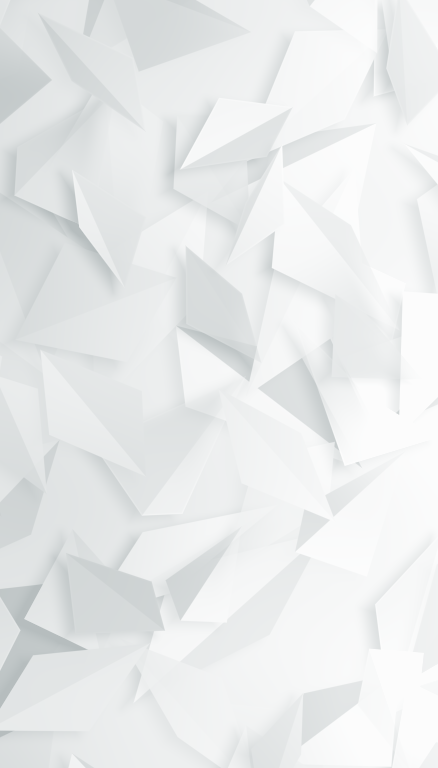
A Shadertoy shader for this background:

```glsl
// Pale folded-paper relief: scattered four-cornered shards, each creased into
// two flat facets, are painted large to small over a soft side-lit ground.
// Every shard drops a blurred shadow away from the light on the right.

#define SHARD_COUNT 62
#define SHARD_LARGE 0.175
#define SHARD_SMALL 0.095
#define SHADOW_OFFSET vec2(0.015, 0.006)
#define SHADOW_BLUR 0.018
#define SHADOW_DEPTH 0.14
#define TONE_LEFT 0.888
#define TONE_RIGHT 0.984
#define FACET_LIGHT 0.024
#define FACET_DARK -0.135
#define TINT vec3(-0.10, 0.01, 0.025)

const float TAU = 6.2831853;

uint scramble(uint n) {
    n = (n ^ 61u) ^ (n >> 16);
    n *= 9u;
    n ^= n >> 4;
    n *= 668265261u;
    return n ^ (n >> 15);
}

// Four independent random values in 0..1
vec4 hash4(uint seed) {
    uvec4 h;
    h.x = scramble(seed * 747796405u + 17u);
    h.y = scramble(h.x + 1u);
    h.z = scramble(h.y + 2u);
    h.w = scramble(h.z + 3u);
    return vec4(h & 65535u) / 65535.0;
}

float cornerSlope(vec2 cell, vec2 offset) {
    uint seed = uint(cell.x + 64.0) + 131u * uint(cell.y + 64.0);
    float angle = TAU * hash4(seed).x;
    return dot(vec2(cos(angle), sin(angle)), offset);
}

float gradientNoise(vec2 p) {
    vec2 i = floor(p), f = fract(p);
    vec2 u = f * f * f * (f * (f * 6.0 - 15.0) + 10.0);
    vec2 e = vec2(1.0, 0.0);
    return mix(mix(cornerSlope(i, f), cornerSlope(i + e, f - e), u.x),
               mix(cornerSlope(i + e.yx, f - e.yx), cornerSlope(i + 1.0, f - 1.0), u.x), u.y);
}

// Signed distance to a four-cornered polygon, negative inside
float quadDistance(vec2 p, vec2 corner[4]) {
    float nearest = dot(p - corner[0], p - corner[0]);
    float side = 1.0;
    for (int i = 0; i < 4; i++) {
        vec2 a = corner[i], b = corner[(i + 3) % 4];
        vec2 edge = b - a, w = p - a;
        vec2 gap = w - edge * clamp(dot(w, edge) / dot(edge, edge), 0.0, 1.0);
        nearest = min(nearest, dot(gap, gap));
        bvec3 crossing = bvec3(p.y >= a.y, p.y < b.y, edge.x * w.y > edge.y * w.x);
        if (all(crossing) || all(not(crossing))) side = -side;
    }
    return side * sqrt(nearest);
}

float facetTone(float pick) {
    return mix(FACET_LIGHT, FACET_DARK, pow(pick, 1.9));
}

void mainImage(out vec4 fragColor, in vec2 fragCoord) {
    vec2 p = fragCoord / iResolution.y;
    float aspect = iResolution.x / iResolution.y;
    float pixel = 0.75 / iResolution.y;

    // Ground: light grows towards the right, with slow drifts
    float across = clamp(p.x / aspect, 0.0, 1.0);
    float lit = mix(TONE_LEFT, TONE_RIGHT, smoothstep(-0.1, 1.0, across));
    lit += 0.035 * gradientNoise(p * 3.5 + 5.0);
    float contrast = mix(1.0, 0.65, across * across);
    float tone = lit;

    for (int i = 0; i < SHARD_COUNT; i++) {
        uint seed = uint(i) * 3u + 900u;
        vec4 place = hash4(seed), reach = hash4(seed + 1u), look = hash4(seed + 2u);

        // Evenly spread centre, kite-like outline with long and short corners
        vec2 spread = fract(float(i) * vec2(0.7549, 0.5698) + 0.12 * place.xy);
        vec2 q = p - mix(vec2(-0.06), vec2(aspect, 1.0) + 0.06, spread);
        float size = mix(SHARD_LARGE, SHARD_SMALL, float(i) / float(SHARD_COUNT));
        vec4 radius = size * mix(vec4(0.65, 0.15, 0.4, 0.2), vec4(1.25, 0.75, 1.1, 0.8), reach);

        // Creases lean along steep diagonals, rising or falling
        float lean = mix(0.55, 1.35, fract(place.z * 4.0)) * (place.z < 0.5 ? 1.0 : -1.0);
        lean += 0.5 * TAU * step(0.5, place.x);
        vec2 corner[4];
        for (int k = 0; k < 4; k++) {
            float angle = lean + TAU * (float(k) + 0.6 * (look[k] - 0.5)) / 4.0;
            corner[k] = radius[k] * vec2(cos(angle), sin(angle));
        }

        // Soft shadow on the side away from the light, deepest at the contact
        float shade = smoothstep(SHADOW_BLUR, -SHADOW_BLUR, quadDistance(q + SHADOW_OFFSET, corner));
        tone -= SHADOW_DEPTH * contrast * mix(0.06, 1.0, place.w * place.w) * shade * sqrt(shade);

        // Two facets meeting at a crisp crease between the long corners
        vec2 crease = normalize(corner[2] - corner[0]);
        vec2 w = q - corner[0];
        float fold = smoothstep(-pixel, pixel, crease.x * w.y - crease.y * w.x);
        float facet = mix(facetTone(look.x), facetTone(look.w), fold);
        facet += 0.018 * dot(q, crease) / size;

        // A few shards melt into what lies below at one end
        float melt = smoothstep(-0.9, 0.2, dot(q, crease) / size);
        float edge = quadDistance(q, corner);
        float cover = smoothstep(pixel, -pixel, edge);
        cover *= mix(1.0, melt, 0.7 * smoothstep(0.5, 0.8, look.y));

        // Fine bright rim where a paper edge now and then catches light
        facet += 0.03 * pow(look.z, 4.0) * smoothstep(3.0 * pixel, 0.0, abs(edge));
        tone = mix(tone, lit + contrast * facet, cover);
    }

    // Cool tint deepens as the paper darkens
    tone = clamp(tone, 0.74, 0.988);
    fragColor = vec4(tone + (1.0 - tone) * TINT, 1.0);
}
```
